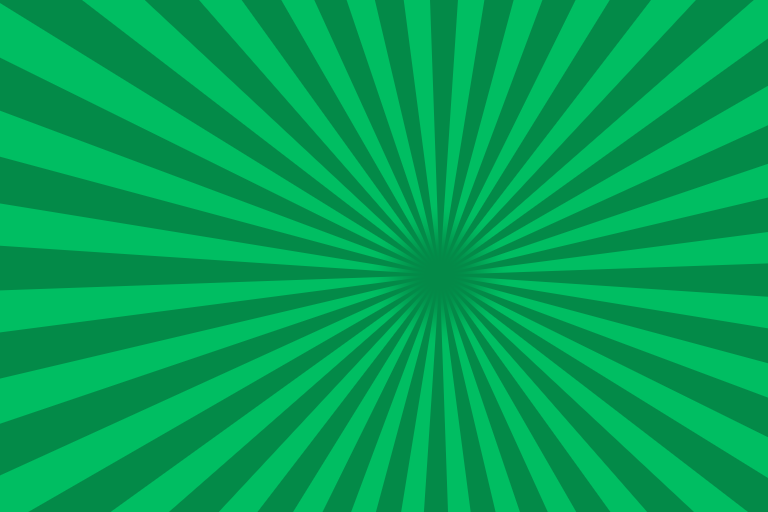
Reproduce this background procedurally as a Shadertoy shader.

```glsl
// Green sunburst: evenly spaced light rays spread over a dark ground.
// The polar angle is repeated to form wedges, whose edges are smoothed by
// their arc distance; a radial fade sinks the rays into a dark hub.

#define RAY_COUNT   32.0
#define LIGHT_SHARE 0.483
#define TILT        0.0156
#define HUB         vec2(0.5725, 0.463)
#define FADE_INNER  0.025
#define FADE_OUTER  0.14
#define DARK_GREEN  vec3(0.010, 0.542, 0.282)
#define LIGHT_GREEN vec3(0.000, 0.745, 0.384)

const float TAU = 6.2831853;

// Coverage of the light wedges at p, measured from the hub.
float rayCoverage(vec2 p, float pixel) {
    float wedgeAngle = TAU / RAY_COUNT;
    float phase = fract((atan(p.y, p.x) + TILT) / wedgeAngle);
    float edgeAngle = (0.5 * LIGHT_SHARE - abs(phase - 0.5)) * wedgeAngle;
    float edgeDistance = edgeAngle * length(p);
    return clamp(edgeDistance / pixel + 0.5, 0.0, 1.0);
}

void mainImage(out vec4 fragColor, in vec2 fragCoord) {
    // Hub-centred position in units of canvas height
    float pixel = 1.0 / iResolution.y;
    vec2 p = (fragCoord - HUB * iResolution.xy) * pixel;

    // Rays grow out of the dark hub
    float hubFade = smoothstep(FADE_INNER, FADE_OUTER, length(p));
    float light = rayCoverage(p, pixel) * hubFade;

    fragColor = vec4(mix(DARK_GREEN, LIGHT_GREEN, light), 1.0);
}
```
